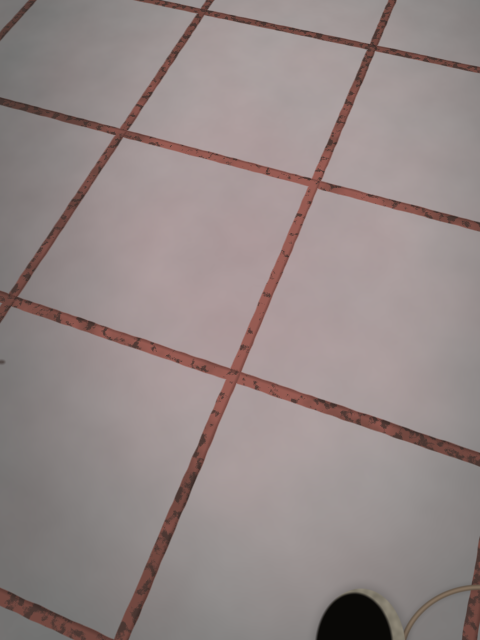
This texture is drawn by a Shadertoy shader. Its source:

```glsl
// Square pale floor tiles with worn red grout seen in perspective, a shoe tip and a cord at the lower edge.

// Floor plane: maps tile coordinates to the canvas (width 1, height 4/3)
const mat3 FLOOR_TO_CANVAS = mat3(0.4262, -0.2022, -0.0804,
                                  0.2806,  0.5487,  0.1898,
                                  0.0208,  0.7083,  1.0);
const float CANVAS_HEIGHT = 1.33333;
const float NEAR_BEND     = 0.055;              // lens bend of the nearest row
const vec2  GROUT_HALF    = vec2(0.022, 0.024); // in tiles
const float EDGE_WOBBLE   = 0.003;

// Colours
const vec3 TILE_LIGHT  = vec3(0.655, 0.628, 0.622);
const vec3 TILE_DIM    = vec3(0.445, 0.442, 0.438);
const vec3 PINK_TINT   = vec3(0.020, -0.022, -0.012);
const vec3 GROUT_RED   = vec3(0.585, 0.355, 0.320);
const vec3 GROUT_BROWN = vec3(0.390, 0.255, 0.225);
const vec3 GROUT_DIRT  = vec3(0.235, 0.190, 0.175);
const vec3 SHOE_DARK   = vec3(0.035, 0.030, 0.025);
const vec3 SHOE_RIM    = vec3(0.500, 0.475, 0.420);
const vec3 CORD_TAN    = vec3(0.500, 0.430, 0.360);

// Light and objects, in canvas units
const vec2 LIGHT_POS    = vec2(0.58, 0.80);
const vec2 LIGHT_SIZE   = vec2(0.62, 1.00);
const vec2 PINK_POS     = vec2(0.50, 0.77);
const vec2 SHOE_POS     = vec2(0.738, -0.017);
const vec2 SHOE_RADII   = vec2(0.080, 0.115);
const vec2 RIM_POS      = vec2(0.752, -0.020);
const vec2 RIM_RADII    = vec2(0.093, 0.127);
const vec2 CORD_POS     = vec2(1.000, -0.038);
const vec2 CORD_RADII   = vec2(0.165, 0.148);
const float CORD_HALF   = 0.0055;
const vec2 CHIP_POS     = vec2(0.003, 0.579);

float hash(vec2 p) {
    vec3 q = fract(vec3(p.xyx) * 0.1031);
    q += dot(q, q.yzx + 33.33);
    return fract((q.x + q.y) * q.z);
}

float cornerSlope(vec2 cell, vec2 offset) {
    float angle = 6.28318 * hash(cell + 57.0);
    return dot(vec2(cos(angle), sin(angle)), offset);
}

// Gradient noise, about -0.7 to 0.7
float noise(vec2 p) {
    vec2 i = floor(p), f = fract(p);
    vec2 w = f * f * f * (f * (f * 6.0 - 15.0) + 10.0);
    vec2 e = vec2(1.0, 0.0);
    return mix(mix(cornerSlope(i, f), cornerSlope(i + e, f - e), w.x),
               mix(cornerSlope(i + e.yx, f - e.yx), cornerSlope(i + 1.0, f - 1.0), w.x), w.y);
}

float fbm(vec2 p) {
    float sum = 0.0, gain = 1.0;
    for (int i = 0; i < 4; i++) {
        sum += gain * noise(p);
        p = p * 2.03 + 17.3;
        gain *= 0.5;
    }
    return sum;
}

// Approximate signed distance to an ellipse
float ellipse(vec2 p, vec2 radii) {
    float k = length(p / radii);
    return k * (k - 1.0) / max(length(p / (radii * radii)), 1e-4);
}

float cover(float d, float blur) {
    return 1.0 - smoothstep(-blur, blur, d);
}

void mainImage(out vec4 fragColor, in vec2 fragCoord) {
    vec2 p = fragCoord / iResolution.xy * vec2(1.0, CANVAS_HEIGHT);
    float px = 1.0 / iResolution.x;

    // Floor coordinates: whole numbers lie on grout lines
    vec3 h = inverse(FLOOR_TO_CANVAS) * vec3(p, 1.0);
    vec2 grid = h.xy / h.z;
    float nearRow = min(grid.y, 0.0);
    grid.y -= NEAR_BEND * nearRow * nearRow;
    vec2 aa = fwidth(grid) * 0.8;

    // Tiles: soft light, pink glow, faint mottling
    float shade = smoothstep(0.35, 1.15, length((p - LIGHT_POS) / LIGHT_SIZE));
    vec2 toPink = p - PINK_POS;
    float pink = exp(-5.0 * dot(toPink, toPink));
    vec3 color = mix(TILE_LIGHT, TILE_DIM, shade) + PINK_TINT * pink;
    color += 0.016 * fbm(grid * 5.0) + 0.012 * (hash(floor(grid) + 9.0) - 0.5);
    color += vec3(0.012, -0.004, -0.004) * noise(grid * 3.0 + 40.0);

    // Grout: red near the light, brown and dirty away from it
    vec2 side = grid - round(grid);
    vec2 gap = abs(side) - GROUT_HALF + EDGE_WOBBLE * noise(grid * 22.0);
    vec2 line = 1.0 - smoothstep(-aa, aa, gap);
    float wear = smoothstep(-0.15, 0.65, fbm(grid * 6.0 + 8.0) * 0.6 + 1.0 - 1.5 * pink);
    float specks = smoothstep(0.12, 0.60, fbm(grid * 28.0) + 0.25 * wear);
    vec3 grout = mix(GROUT_RED, GROUT_BROWN, wear * 0.75);
    grout = mix(grout, GROUT_DIRT, specks * 0.75);
    grout = mix(grout, GROUT_DIRT, 0.55 * smoothstep(0.35, 0.0, p.x) * smoothstep(0.6, 1.0, p.y));
    vec2 lip = line * smoothstep(GROUT_HALF * 0.3, GROUT_HALF, side);
    grout *= 1.0 - 0.22 * max(lip.x, lip.y);
    color = mix(color, grout, max(line.x, line.y));

    // Chip at the left edge
    color = mix(color, GROUT_DIRT, 0.7 * cover(ellipse(p - CHIP_POS, vec2(0.007, 0.004)), 2.0 * px));

    // Cord with a soft shadow
    float cord = abs(ellipse(p - CORD_POS, CORD_RADII)) - CORD_HALF;
    color *= 1.0 - 0.18 * cover(cord, 0.012);
    color = mix(color, CORD_TAN * (1.0 - 0.25 * smoothstep(-CORD_HALF, 0.0, cord)), cover(cord, px));

    // Shoe tip: shadow, pale rim, dark upper
    float rim = ellipse(p - RIM_POS, RIM_RADII);
    float shoe = ellipse(p - SHOE_POS, SHOE_RADII);
    color *= 1.0 - 0.25 * cover(rim, 0.025);
    color = mix(color, SHOE_RIM * (1.0 + 0.2 * noise(p * 60.0)), cover(rim, px));
    color = mix(color, SHOE_DARK, cover(shoe, 2.0 * px));

    fragColor = vec4(clamp(color, 0.0, 1.0), 1.0);
}
```
